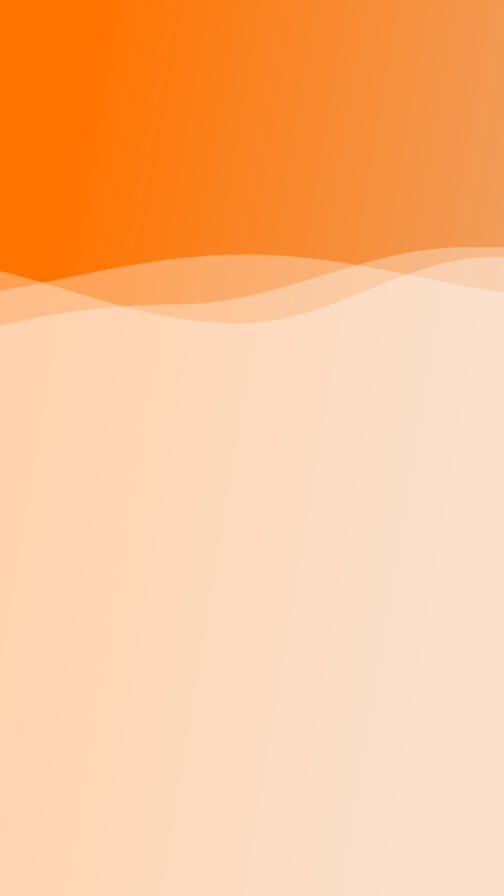
Reproduce this background procedurally as a WebGL 2 fragment shader.

```glsl
#version 300 es
precision highp float;
// Soft wave background: a slanted orange gradient with faint streaks,
// covered from below by three translucent white waves whose overlaps
// build up to a pale peach field.

uniform vec2 u_resolution;
out vec4 fragColor;

const float PI = 3.14159265;

// Gradient, measured along a slanted axis in canvas fractions
const vec3  DEEP_ORANGE = vec3(1.0, 0.452, 0.0);
const vec3  SOFT_ORANGE = vec3(0.945, 0.615, 0.355);
const float SLANT = 0.30;
const float RAMP_START = 0.19;
const float RAMP_END = 1.09;

// Faint streaks running along the slant
const float STREAK_SCALE = 17.0;
const float STREAK_SHIFT = 0.022;

// Waves
const float VEIL_ALPHA = 0.32;
const float CREST_X = 0.486;
const float TROUGH_X = 0.4745;
const float SHELF_START = 0.347;
const float SHELF_END = 0.926;

float hashSlope(float n) {
    return 2.0 * fract(sin(n * 127.1) * 437.585) - 1.0;
}

// One-dimensional gradient noise
float gradientNoise(float x) {
    float cell = floor(x);
    float f = x - cell;
    float w = f * f * f * (f * (f * 6.0 - 15.0) + 10.0);
    return mix(hashSlope(cell) * f, hashSlope(cell + 1.0) * (f - 1.0), w);
}

// Broad hill, highest near the centre
float hillHeight(float x) {
    return 0.690 + 0.026 * cos(4.43 * (x - CREST_X));
}

// Low shelf on the left that climbs to a plateau on the right
float shelfHeight(float x) {
    float dip = max(1.0 - x / SHELF_START, 0.0);
    float climb = clamp((x - SHELF_START) / (SHELF_END - SHELF_START), 0.0, 1.0);
    return 0.6602 - 0.0234 * dip * dip + 0.0319 * (1.0 - cos(PI * climb));
}

// Valley with a steeper right flank
float valleyHeight(float x) {
    float frequency = x < TROUGH_X ? 4.6 : 6.17;
    return 0.6764 - 0.0371 * cos(frequency * (x - TROUGH_X));
}

// Lays a white veil below the given height, with a one-pixel soft edge
vec3 addVeil(vec3 color, float y, float height) {
    float cover = clamp((height - y) * u_resolution.y + 0.5, 0.0, 1.0);
    return mix(color, vec3(1.0), VEIL_ALPHA * cover);
}

void main() {
    vec2 uv = gl_FragCoord.xy / u_resolution;

    // Slanted gradient with streaks
    float axis = uv.x + SLANT * (1.0 - uv.y);
    float streak = gradientNoise(axis * STREAK_SCALE)
                 + 0.5 * gradientNoise(axis * STREAK_SCALE * 2.7 + 9.0);
    float ramp = (axis - RAMP_START) / (RAMP_END - RAMP_START);
    ramp = clamp(ramp + STREAK_SHIFT * streak, 0.0, 1.0);
    vec3 color = mix(DEEP_ORANGE, SOFT_ORANGE, ramp);

    // Overlapping waves
    color = addVeil(color, uv.y, hillHeight(uv.x));
    color = addVeil(color, uv.y, shelfHeight(uv.x));
    color = addVeil(color, uv.y, valleyHeight(uv.x));

    fragColor = vec4(color, 1.0);
}
```
